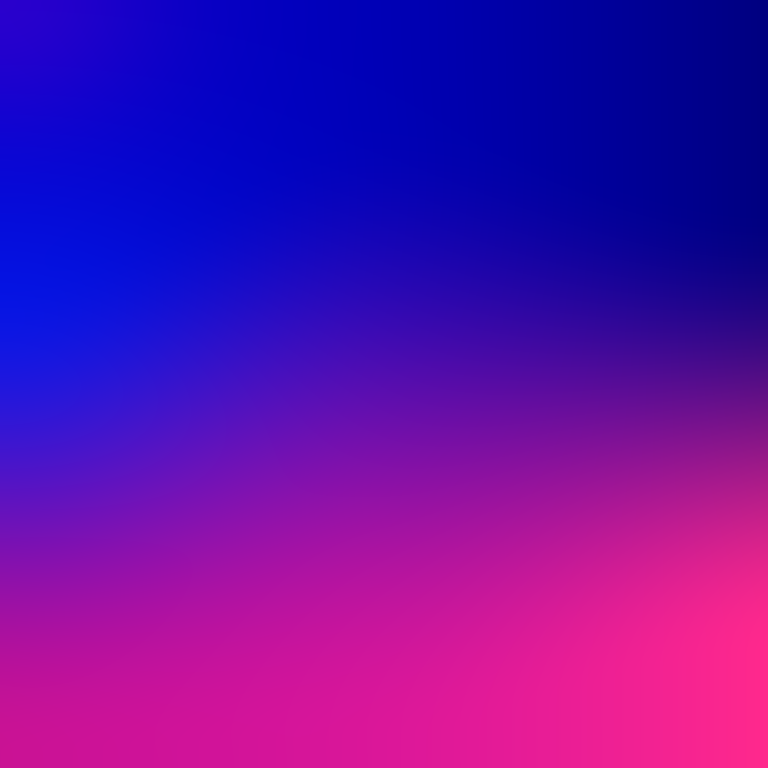
Reproduce this background procedurally as a Shadertoy shader.

```glsl
// Soft mesh gradient: deep blue above melts into magenta and hot pink below.
// Three colours per band are blended across, then a fade whose limits bend
// with x joins the bands; two elliptical glows tint the left side.

#define SKY_LEFT      vec3(0.00, 0.00, 0.80)
#define SKY_MIDDLE    vec3(0.00, 0.00, 0.71)
#define SKY_RIGHT     vec3(0.00, 0.00, 0.50)
#define GROUND_LEFT   vec3(0.79, 0.07, 0.58)
#define GROUND_MIDDLE vec3(0.86, 0.09, 0.60)
#define GROUND_RIGHT  vec3(1.00, 0.16, 0.55)
// Fade limits at left, middle and right, measured down from the top
#define FADE_START    vec3(0.36, 0.16, 0.27)
#define FADE_END      vec3(0.98, 0.96, 0.85)
#define BLUE_GLOW     vec3(0.02, 0.085, 0.10)
#define VIOLET_GLOW   vec3(0.16, 0.00, 0.00)

// Parabola through three colours at x = 0, 0.5 and 1
vec3 blendAcross(vec3 left, vec3 middle, vec3 right, float x) {
    float wLeft = (1.0 - x) * (1.0 - 2.0 * x);
    float wMiddle = 4.0 * x * (1.0 - x);
    float wRight = x * (2.0 * x - 1.0);
    return left * wLeft + middle * wMiddle + right * wRight;
}

// Eased curve through three heights, without overshoot
float easeAcross(vec3 heights, float x) {
    float firstHalf = mix(heights.x, heights.y, smoothstep(0.0, 0.5, x));
    return mix(firstHalf, heights.z, smoothstep(0.5, 1.0, x));
}

// Gaussian falloff with separate radii along x and y
float ellipseGlow(vec2 p, vec2 center, vec2 radii) {
    vec2 d = (p - center) / radii;
    return exp(-dot(d, d));
}

void mainImage(out vec4 fragColor, in vec2 fragCoord) {
    vec2 uv = fragCoord / iResolution.xy;
    float depth = 1.0 - uv.y;

    // Two horizontal colour bands
    vec3 sky = blendAcross(SKY_LEFT, SKY_MIDDLE, SKY_RIGHT, uv.x);
    vec3 ground = blendAcross(GROUND_LEFT, GROUND_MIDDLE, GROUND_RIGHT, uv.x);

    // Vertical fade between the bands
    float fade = smoothstep(easeAcross(FADE_START, uv.x),
                            easeAcross(FADE_END, uv.x), depth);
    vec3 color = mix(sky, ground, fade);

    // Bright blue at the left edge, violet in the top left corner
    color += BLUE_GLOW * ellipseGlow(uv, vec2(0.0, 0.54), vec2(0.40, 0.23));
    color += VIOLET_GLOW * ellipseGlow(uv, vec2(0.0, 1.0), vec2(0.22, 0.17));

    fragColor = vec4(clamp(color, 0.0, 1.0), 1.0);
}
```
